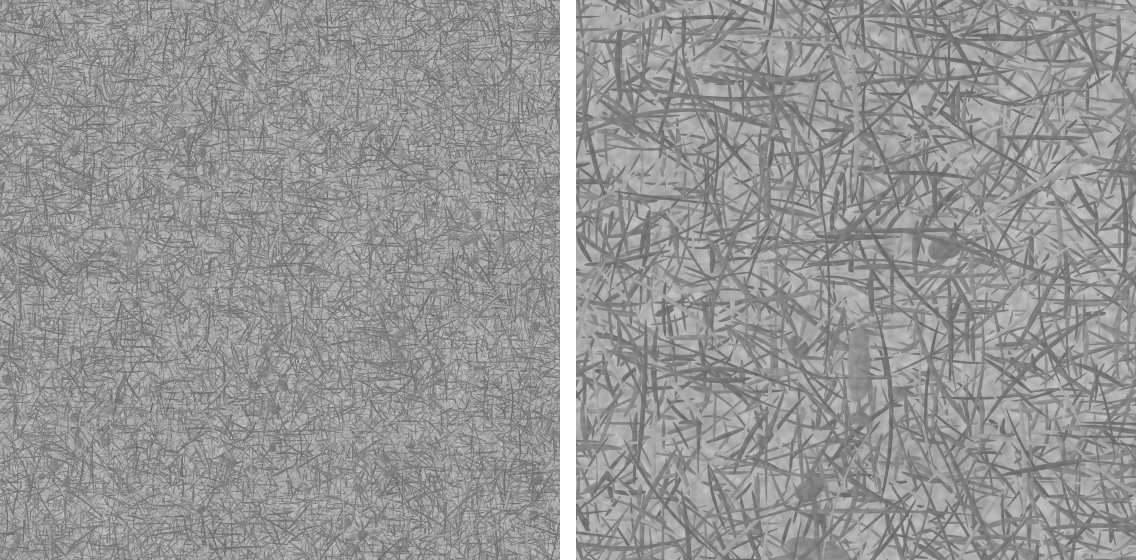
Left, the full canvas; right, a detail of the centre.
This texture map is drawn by a WebGL 2 fragment shader. Its source:

```glsl
#version 300 es
precision highp float;
// Grey mat of chopped straw: layers of thin, bent, tapering fibres are laid
// over a pale grainy ground, from short and fine to long and dark, with
// clustered dark flakes and a few smooth leaves pressed in between.

uniform vec2 u_resolution;
out vec4 fragColor;

vec3 hash3(vec3 p) {
    p = fract(p * vec3(0.1031, 0.1030, 0.0973));
    p += dot(p, p.yxz + 33.33);
    return fract((p.xxy + p.yxx) * p.zyx);
}

float cornerSlope(vec2 cell, vec2 offset) {
    float angle = 6.2832 * hash3(vec3(cell, 7.0)).x;
    return dot(vec2(cos(angle), sin(angle)), offset);
}

// Gradient noise, roughly -0.7 to 0.7
float gradientNoise(vec2 p) {
    vec2 i = floor(p), f = fract(p);
    vec2 s = f * f * f * (f * (f * 6.0 - 15.0) + 10.0);
    vec2 e = vec2(1.0, 0.0);
    float low = mix(cornerSlope(i, f), cornerSlope(i + e, f - e), s.x);
    float high = mix(cornerSlope(i + e.yx, f - e.yx), cornerSlope(i + 1.0, f - 1.0), s.x);
    return mix(low, high, s.y);
}

vec2 rotate(vec2 p, float angle) {
    float c = cos(angle), s = sin(angle);
    return vec2(c * p.x + s * p.y, c * p.y - s * p.x);
}

// Two fibres per cell; "depth" runs from 0 (fine, below) to 1 (long, on top)
float layFibres(float grey, vec2 uv, float cells, float depth) {
    vec2 p = uv * cells + 17.3 * depth;
    float blur = 0.65 * cells / u_resolution.y;
    for (int k = 0; k < 18; k++) {
        int n = k / 2;
        vec2 cell = floor(p) + vec2(n % 3 - 1, n / 3 - 1);
        vec3 place = hash3(vec3(cell, 11.0 + float(k % 2) * 5.0 + depth * 60.0));
        vec3 look = hash3(vec3(cell, 83.0 + float(k % 2) * 7.0 + depth * 60.0));

        // Some fibres lie flat along the axes, the rest at any angle
        float angle = 3.1416 * place.z;
        if (look.z < 0.16) angle = 1.5708 * floor(place.z * 2.0) + 0.06 * (look.x - 0.5);

        vec2 q = rotate(p - cell - place.xy, angle);
        float bend = (fract(look.x * 9.0) - 0.5) * 0.45;
        q.y -= bend * q.x * q.x;
        float reach = mix(0.35, 0.88, look.x);
        float taper = clamp(1.0 - q.x * q.x / (reach * reach), 0.0, 1.0);
        float width = cells * mix(0.0007, 0.0017, look.y * look.y) * sqrt(taper);
        float cover = smoothstep(blur, -blur, abs(q.y) - width) * smoothstep(0.0, 0.15, taper);

        // Mostly dark straw with a few bright stalks, lit from one side
        float tone = mix(0.43, mix(0.60, 0.51, depth), fract(look.z * 13.0));
        if (fract(look.y * 17.0) > 0.84) tone = 0.69 - 0.06 * depth;
        tone += 0.03 * clamp(q.y / (width + blur), -1.0, 1.0);
        grey = mix(grey, tone, cover);
    }
    return grey;
}

// Ragged ovals: round dark flakes in clusters, or sparse long leaves
float layFlakes(float grey, vec2 uv, float cells, float slimness, float share) {
    vec2 p = uv * cells;
    float blur = cells / u_resolution.y;
    float ragged = 0.16 * gradientNoise(uv * 95.0);
    for (int k = 0; k < 9; k++) {
        vec2 cell = floor(p) + vec2(k % 3 - 1, k / 3 - 1);
        vec3 place = hash3(vec3(cell, 29.0 + slimness));
        vec3 look = hash3(vec3(cell, 53.0 + slimness));
        float cluster = gradientNoise(cell / cells * 6.0 + 3.7);
        if (look.z > share + 0.9 * cluster / slimness) continue;

        vec2 q = rotate(p - cell - place.xy, 3.1416 * place.z);
        float radius = mix(0.20, 0.42, look.x);
        float edge = length(q * vec2(1.0, slimness)) - radius * (1.0 + 2.0 * ragged);
        float cover = smoothstep(blur, -blur, edge / slimness);
        float tone = mix(0.46, 0.53, look.y) + 0.025 * (slimness - 1.3);
        tone += 0.05 * clamp(q.y * slimness / radius, -1.0, 1.0);
        grey = mix(grey, tone, 0.85 * cover);
    }
    return grey;
}

void main() {
    vec2 uv = gl_FragCoord.xy / u_resolution.y;

    // Pale ground with fine mottling
    float grey = 0.68 + 0.09 * gradientNoise(uv * 130.0) + 0.05 * gradientNoise(uv * 24.0);

    // Fibres from short to long, with flakes and leaves pressed in midway
    float cells = 64.0;
    for (int layer = 0; layer < 7; layer++) {
        if (layer == 5) {
            grey = layFlakes(grey, uv, 38.0, 1.3, -0.02);
            grey = layFlakes(grey, uv, 13.0, 3.6, 0.07);
        }
        grey = layFibres(grey, uv, cells, float(layer) / 6.0);
        cells *= 0.78;
    }

    // Dusty grain over everything
    grey += 0.07 * gradientNoise(uv * 235.0) + 0.03 * gradientNoise(uv * 9.0 + 5.0);
    fragColor = vec4(vec3(clamp(grey, 0.0, 1.0)), 1.0);
}
```
